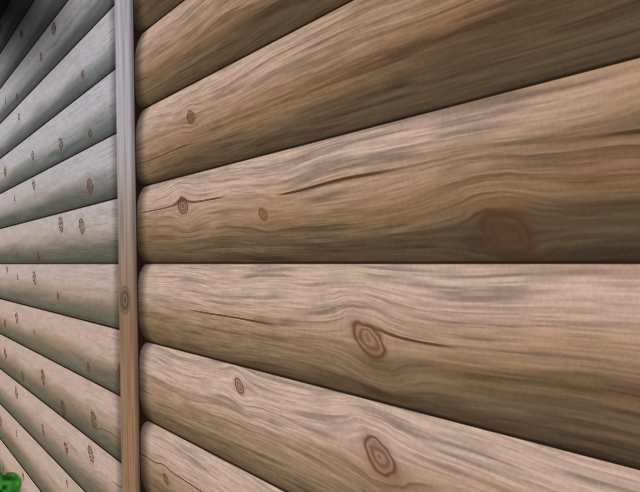
A WebGL 1 fragment shader for this texture:

```glsl
precision highp float;
// Wall of rounded timber logs receding to the left, split by an upright post.
uniform vec2 u_resolution;

float hash(vec2 p) {
  vec3 q = fract(p.xyx * 0.1031);
  q += dot(q, q.yzx + 33.33);
  return fract((q.x + q.y) * q.z);
}

float noise(vec2 p) {
  vec2 i = floor(p), f = fract(p);
  f = f * f * (3.0 - 2.0 * f);
  return mix(mix(hash(i), hash(i + vec2(1, 0)), f.x),
             mix(hash(i + vec2(0, 1)), hash(i + vec2(1, 1)), f.x), f.y);
}

// x: how far the grain bends around nearby knots, y: knot darkness
vec2 knots(vec2 w, float seed) {
  vec2 result = vec2(0.0);
  for (int i = -1; i <= 1; i++) {
    float cell = floor(w.x / 1.3) + float(i);
    vec2 id = vec2(cell + 3.0, seed);
    if (hash(id + 71.0) < 0.3) continue;
    float size = mix(0.05, 0.15, hash(id + 13.0));
    vec2 q = w - vec2((cell + 0.2 + 0.6 * hash(id)) * 1.3, 0.15 + 0.7 * hash(id + 29.0));
    q.x -= 0.3 * q.y;
    float d = length(q / vec2(0.75, 1.0)) / size;
    d += 0.3 * (noise(q * 18.0 + id) - 0.5);
    result.x -= 0.75 * q.y * exp(-0.2 * d * d);
    float rings = 0.5 + 0.2 * sin(d * 15.0);
    float rim = exp(-30.0 * (d - 1.0) * (d - 1.0));
    float halo = 0.25 * exp(-0.5 * d * d) * (0.5 + 0.5 * sin(d * 11.0));
    result.y = max(result.y, max(smoothstep(1.1, 0.85, d) * rings + 0.35 * rim, halo));
  }
  return result;
}

// Tones from the shaded underside of a log to its lit top
vec3 woodRamp(float t) {
  vec3 c = mix(vec3(0.36, 0.27, 0.19), vec3(0.52, 0.40, 0.29), smoothstep(0.0, 0.28, t));
  c = mix(c, vec3(0.64, 0.52, 0.42), smoothstep(0.2, 0.52, t));
  return mix(c, vec3(0.75, 0.64, 0.57), smoothstep(0.45, 0.8, t));
}

vec3 logWall(vec2 p, float right, float px, out float across) {
  // Perspective: log height grows linearly away from the vanishing point
  float height = 0.071 + 0.26 * p.x + 0.01 * right;
  float v = (p.y - 0.4645) / height;
  float row = floor(v), f = v - row;
  across = f;
  float along = 1.0 / height;
  float seed = row + 40.0 + 23.0 * right;
  float detail = smoothstep(0.06, 0.22, height);

  // Grain flows along the log and around its knots
  vec2 knot = knots(vec2(along, f), seed);
  float g = f + knot.x + 0.09 * (noise(vec2(along * 1.6, f * 2.5 + seed * 7.0)) - 0.5);
  float broad = noise(vec2(along * 1.1, g * 9.0 + seed * 31.0));
  float streak = smoothstep(0.5, 0.9, noise(vec2(along * 2.0, g * 30.0 + seed * 50.0)));
  float fine = noise(vec2(along * 7.0, g * 75.0 + seed * 90.0)) - 0.5;
  float speck = noise(p * 170.0) - 0.5;

  // Round shading, dimmer toward the near end and the upper right
  float tone = f + 0.16 * (broad - 0.5) + 0.08 * (hash(vec2(seed, 5.0)) - 0.5);
  tone += 0.1 * smoothstep(0.47, 0.4, p.y);
  tone -= right * (0.17 * smoothstep(0.5, 1.3, p.x) + 0.22 * smoothstep(0.6, 1.0, p.y));
  tone -= 0.15 * smoothstep(0.88, 1.0, f);
  vec3 color = woodRamp(tone);

  // Mossy undersides and cool sky light on the far section
  float far = 1.0 - right;
  float under = smoothstep(0.5, 0.15, f);
  color = mix(color, vec3(0.38, 0.39, 0.32), under * (0.2 + 0.5 * far));
  vec3 cool = mix(vec3(0.32, 0.34, 0.34), vec3(0.69, 0.69, 0.72), smoothstep(0.05, 0.65, tone));
  color = mix(color, cool, far * (0.12 + 0.75 * smoothstep(0.3, 0.75, p.y)));

  color *= 1.0 - detail * (0.17 * streak - 0.2 * fine) + 0.06 * speck;
  color = mix(color, vec3(0.34, 0.21, 0.14), 0.85 * clamp(knot.y, 0.0, 1.0));

  // Drying cracks
  float crackAt = 0.25 + 0.5 * hash(vec2(seed, 61.0));
  float crack = smoothstep(0.014, 0.004, abs(g - crackAt));
  crack *= smoothstep(0.5, 0.7, noise(vec2(along * 1.5, seed * 17.0)));
  color = mix(color, vec3(0.26, 0.17, 0.11), 0.75 * crack * detail);

  // Seam beneath each log
  float seam = smoothstep(0.025, 0.004, f) * 0.85;
  seam = max(seam, 0.85 * smoothstep(1.5 * px, 0.0, (1.0 - f) * height));
  color = mix(color, vec3(0.17, 0.12, 0.09), seam);
  return color * (0.82 + 0.18 * smoothstep(0.0, 0.12, f));
}

void main() {
  vec2 p = gl_FragCoord.xy / u_resolution.y;
  float px = 1.0 / u_resolution.y;
  float postLeft = 0.248 - 0.015 * p.y;
  float postRight = postLeft + 0.037;
  float right = step(postLeft + 0.018, p.x);
  float f;
  vec3 color = logWall(p, right, px, f);

  // Rounded log ends with a dark gap beside the post
  float end = p.x - postRight - 0.002 - 0.017 * pow(abs(2.0 * f - 1.0), 5.0);
  float nearEnd = mix(0.5, 1.0, smoothstep(0.0, 0.022, end));
  color = mix(color, mix(vec3(0.12, 0.08, 0.06), color * nearEnd, smoothstep(-px, px, end)), right);
  color *= 1.0 - 0.3 * (1.0 - right) * smoothstep(0.016, 0.0, postLeft - p.x);

  // Upright post, greyer toward the top
  float side = (p.x - postLeft) / 0.037;
  vec3 post = mix(vec3(0.53, 0.42, 0.32), vec3(0.64, 0.62, 0.64), smoothstep(0.3, 0.8, p.y));
  post *= 0.9 + 0.22 * noise(vec2(side * 14.0, p.y * 9.0));
  post *= 1.0 - 0.28 * smoothstep(0.68, 0.95, side);
  float postKnot = length((p - vec2(postLeft + 0.012, 0.39)) / vec2(0.011, 0.03));
  post *= 1.0 - smoothstep(1.1, 0.8, postKnot) * (0.25 + 0.12 * sin(postKnot * 14.0));
  float postMask = smoothstep(-px, px, p.x - postLeft) * smoothstep(-px, px, postRight - p.x);
  color = mix(color, post, postMask);

  // Shadow in the far upper corner and leaves in the lower one
  color *= mix(0.08, 1.0, smoothstep(0.0, 0.22, length(p - vec2(0.0, 1.0))));
  float leaf = noise(p * 110.0);
  float leaves = smoothstep(0.004, -0.004, length(p - vec2(0.012, 0.012)) - 0.018 - 0.022 * leaf);
  color = mix(color, mix(vec3(0.05, 0.13, 0.04), vec3(0.25, 0.55, 0.2), leaf), leaves);
  gl_FragColor = vec4(color, 1.0);
}
```
